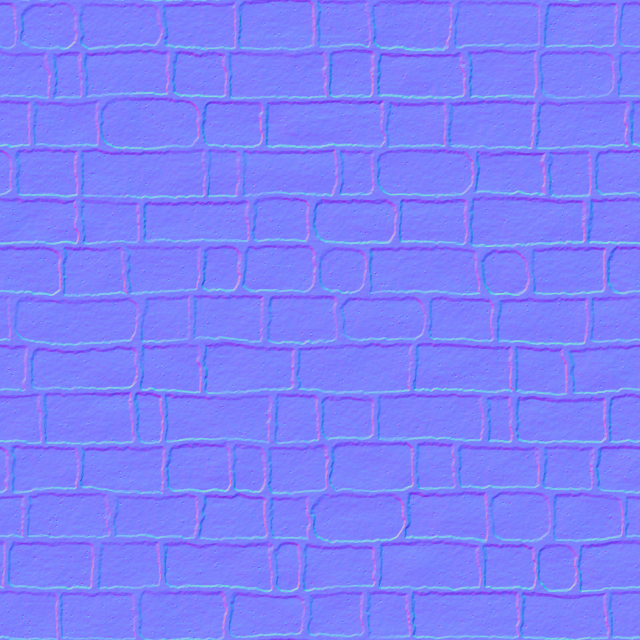
This texture map is drawn by a three.js fragment shader. Its source:

```glsl
// Tangent-space normal map of an old painted brick wall: 13 courses of uneven,
// worn bricks with thin ragged joints. A tiling height field is built from rounded
// boxes, noise and specks; its slopes are then encoded as colour (green points down).
varying vec2 vUv;

const float COURSES = 13.0;
const float RELIEF = 0.0020;    // height of a brick above the mortar
const float SLOPE_STEP = 0.0008;

float hash(vec2 p, float seed) {
  vec3 q = fract(vec3(p.xyx + seed * 17.3) * vec3(0.1031, 0.1030, 0.0973));
  q += dot(q, q.yzx + 33.33);
  return fract((q.x + q.y) * q.z);
}

// Value noise in -0.5..0.5 that repeats every unit of p; cells must be whole numbers
float tileNoise(vec2 p, vec2 cells, float seed) {
  vec2 g = p * cells;
  vec2 i = floor(g);
  vec2 f = g - i;
  f = f * f * f * (f * (f * 6.0 - 15.0) + 10.0);
  vec2 a = mod(i, cells);
  vec2 b = mod(i + 1.0, cells);
  float low = mix(hash(a, seed), hash(vec2(b.x, a.y), seed), f.x);
  float high = mix(hash(vec2(a.x, b.y), seed), hash(b, seed), f.x);
  return mix(low, high, f.y) - 0.5;
}

float roundedBox(vec2 p, vec2 halfSize, float radius) {
  vec2 q = abs(p) - halfSize + radius;
  return length(max(q, 0.0)) + min(max(q.x, q.y), 0.0) - radius;
}

// Position of an upright joint, in brick counts along its course
float jointAt(float index, float count, float course) {
  return index + 0.5 + 0.78 * (hash(vec2(mod(index, count), course), 1.0) - 0.5);
}

// Sparse round grains stuck to the paint
float specks(vec2 p, float cells, float share, float seed) {
  vec2 g = p * cells;
  vec2 id = mod(floor(g), cells);
  vec2 centre = 0.5 + 0.4 * (vec2(hash(id, seed), hash(id, seed + 1.0)) - 0.5);
  float radius = mix(0.18, 0.3, hash(id, seed + 2.0));
  float present = step(hash(id, seed + 3.0), share);
  return present * smoothstep(radius, 0.0, length(fract(g) - centre));
}

// Bends the courses and the upright joints
vec2 wobble(vec2 p) {
  vec2 coarse = vec2(tileNoise(p, vec2(15.0), 2.0), tileNoise(p, vec2(9.0, 13.0), 3.0));
  vec2 fine = vec2(tileNoise(p, vec2(60.0), 4.0), tileNoise(p, vec2(48.0), 5.0));
  return p + coarse * vec2(0.008, 0.009) + fine * vec2(0.0045, 0.003);
}

// x: brick coverage 0..1, y: random value of that brick
vec2 brickAt(vec2 p, float ragged) {
  float level = floor(p.y * COURSES);
  float course = mod(level, COURSES);
  float count = 7.0 + floor(3.3 * hash(vec2(course, 3.0), 6.0));
  float x = p.x * count;

  // Find the joints on either side
  float left = floor(x);
  if (x < jointAt(left, count, course)) left -= 1.0;
  float start = jointAt(left, count, course);
  float end = jointAt(left + 1.0, count, course);
  vec2 id = vec2(mod(left, count), course);

  // Shape of this brick, in canvas units
  float wear = hash(id, 7.0);
  float gap = mix(0.0026, 0.0046, wear * wear);
  vec2 halfSize = 0.5 * vec2((end - start) / count, 1.0 / COURSES) - gap;
  vec2 centre = vec2(0.5 * (start + end) / count, (level + 0.5) / COURSES);
  float roundness = hash(id, 8.0);
  float radius = min(mix(0.003, 0.024, pow(roundness, 3.0)), halfSize.x);
  float edge = roundedBox(p - centre, halfSize, radius) + ragged;

  // Upper edges are worn softer than lower ones
  float upper = smoothstep(-0.6, 0.9, (p.y - centre.y) / halfSize.y);
  float bevel = mix(0.0034, 0.0056, upper);
  return vec2(1.0 - smoothstep(-bevel, 0.0012, edge), hash(id, 10.0));
}

float wallHeight(vec2 p) {
  float ragged = 0.0026 * tileNoise(p, vec2(110.0), 9.0)
               + 0.0016 * tileNoise(p, vec2(230.0), 16.0);
  vec2 brick = brickAt(wobble(p), ragged);
  float filling = 0.7 * tileNoise(p, vec2(17.0, 26.0), 17.0);
  float relief = RELIEF * (mix(0.75, 1.1, brick.y) + filling);

  // Paint texture: broad dents, brush strokes, fine grain and specks
  float dents = 0.0005 * tileNoise(p, vec2(26.0, 34.0), 11.0);
  float strokes = 0.0003 * brick.y * tileNoise(p, vec2(45.0, 140.0), 12.0);
  float grain = 0.00032 * tileNoise(p, vec2(110.0, 150.0), 13.0)
              + 0.00022 * tileNoise(p, vec2(250.0, 290.0), 14.0);
  float bumps = 0.0006 * specks(p, 120.0, 0.07, 15.0)
              - 0.0005 * specks(p, 100.0, 0.04, 21.0);
  return brick.x * (relief + strokes + bumps) + dents + grain;
}

vec3 encodeNormal(vec2 slope) {
  vec3 normal = normalize(vec3(-slope.x, slope.y, 1.0));
  return normal * 0.5 + vec3(0.493, 0.506, 0.493);
}

void main() {
  vec2 dx = vec2(SLOPE_STEP, 0.0);
  vec2 dy = dx.yx;
  vec2 slope = vec2(wallHeight(vUv + dx) - wallHeight(vUv - dx),
                    wallHeight(vUv + dy) - wallHeight(vUv - dy)) / (2.0 * SLOPE_STEP);
  gl_FragColor = vec4(encodeNormal(slope), 1.0);
}
```
